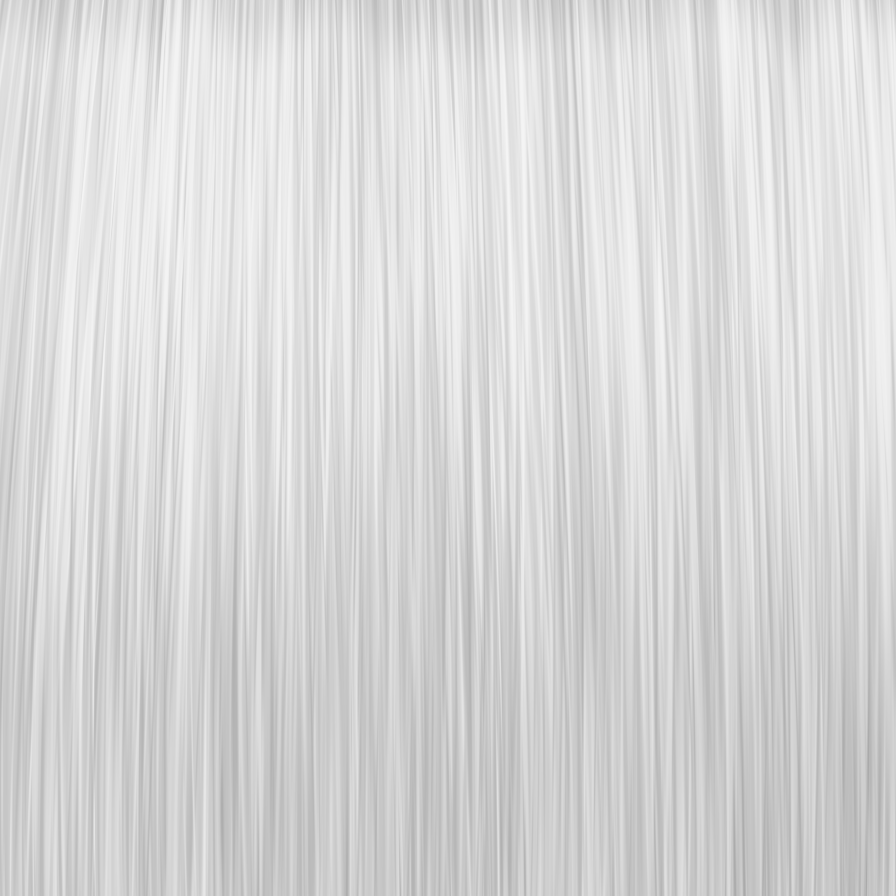
Reproduce this texture procedurally as a three.js fragment shader.

```glsl
varying vec2 vUv;

const float BOTTOM_TONE = 0.808;
const float SHEEN_TONE = 0.900;
const float TOP_DIM = 0.07;          // darkening along the upper edge
const float RIGHT_DIM = 0.04;        // darkening toward the lower right
const float LEFT_LEAN = 0.06;        // sideways drift at the upper edge
const float RIGHT_LEAN = -0.025;
const float LOCK_CONTRAST = 0.06;
const float STREAK_CONTRAST = 0.12;
const float FIBRE_CONTRAST = 0.13;
const int STRAND_LAYERS = 10;
const float STRANDS_ACROSS = 85.0;
const float STRAND_LENGTH = 0.62;
const float STRAND_TILT = 0.03;
const float THIN_STRAND = 0.0011;
const float THICK_STRAND = 0.0027;
const float DARK_STRAND = -0.135;
const float LIGHT_STRAND = 0.115;
const float WHITE_KNEE = 0.90;       // tones above this are compressed
const vec3 TINT = vec3(1.0);

float hash(vec2 p) {
  return fract(sin(dot(p, vec2(127.1, 311.7))) * 43758.5453);
}

float noise(vec2 p) {
  vec2 cell = floor(p);
  vec2 f = fract(p);
  f = f * f * (3.0 - 2.0 * f);
  float low = mix(hash(cell), hash(cell + vec2(1.0, 0.0)), f.x);
  float high = mix(hash(cell + vec2(0.0, 1.0)), hash(cell + vec2(1.0, 1.0)), f.x);
  return mix(low, high, f.y);
}

// Straightens the fan of hair so that strands run along y
vec2 combed(vec2 uv) {
  float lean = mix(LEFT_LEAN, RIGHT_LEAN, smoothstep(0.0, 0.55, uv.x));
  return vec2(uv.x - lean * uv.y * uv.y, uv.y);
}

// Broad lighting: bright sheen above, dim lower part and upper edge
float lighting(vec2 uv, vec2 hair) {
  float rise = uv.y + 0.16 * (noise(vec2(hair.x * 18.0, 3.0)) - 0.5);
  float tone = mix(BOTTOM_TONE, SHEEN_TONE, smoothstep(0.18, 0.72, rise));
  float edge = uv.y + 0.05 * (noise(vec2(hair.x * 22.0, 8.0)) - 0.5);
  tone -= TOP_DIM * smoothstep(0.92, 1.02, edge);
  tone += RIGHT_DIM * (0.45 - uv.x) * (1.4 - uv.y);
  return tone + LOCK_CONTRAST * (noise(vec2(hair.x * 20.0, hair.y * 1.5)) - 0.5);
}

// Fine continuous grain along the hair
float fibres(vec2 hair) {
  float streak = noise(vec2(hair.x * 105.0, hair.y * 2.2 + 20.0)) - 0.5;
  float fibre = noise(vec2(hair.x * 215.0, hair.y * 3.0 + 50.0)) - 0.5;
  return STREAK_CONTRAST * streak + FIBRE_CONTRAST * fibre;
}

// Lays one layer of tapered single strands over the tone
float addStrands(float tone, float light, vec2 hair, float layer) {
  float x = hair.x * STRANDS_ACROSS + layer * 0.37;
  for (int i = -1; i <= 1; i++) {
    float column = floor(x) + float(i);
    vec2 seed = vec2(column, layer * 17.0);
    float along = hair.y / STRAND_LENGTH + hash(seed);
    float t = fract(along);
    seed += vec2(0.0, floor(along) * 5.3 + 2.1);

    float tilt = STRAND_TILT * (2.0 * hash(seed + 1.3) - 1.0);
    float center = column + mix(0.2, 0.8, hash(seed + 2.7));
    float offset = (x - center) / STRANDS_ACROSS - tilt * (t - 0.5) * STRAND_LENGTH;

    float taper = smoothstep(0.0, 0.35, t) * (1.0 - smoothstep(0.65, 1.0, t));
    float thickness = hash(seed + 4.1);
    float width = mix(THIN_STRAND, THICK_STRAND, thickness * thickness);
    width *= mix(0.75, 1.0, taper);
    float cover = exp(-offset * offset / (width * width));
    cover *= taper * mix(0.35, 1.0, hash(seed + 5.9));

    float shade = mix(DARK_STRAND, LIGHT_STRAND, hash(seed + 7.7));
    tone = mix(tone, light + shade, cover);
  }
  return tone;
}

// Rolls highlights off softly below white
float softenWhite(float tone) {
  float excess = max(tone - WHITE_KNEE, 0.0);
  return min(tone, WHITE_KNEE) + excess / (1.0 + 8.0 * excess);
}

void main() {
  vec2 hair = combed(vUv);
  float light = lighting(vUv, hair);
  float tone = light + fibres(hair);
  for (int i = 0; i < STRAND_LAYERS; i++) {
    tone = addStrands(tone, light, hair, float(i) + 1.0);
  }
  gl_FragColor = vec4(TINT * softenWhite(tone), 1.0);
}
```
